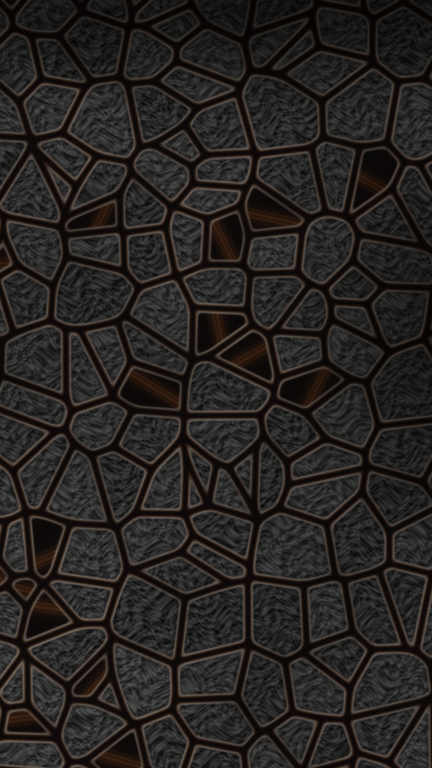
Give the GLSL for this texture, as a Shadertoy shader.

```glsl
// Dark cracked leather plates with worn tan rims and rust-brown slivers between them.

const float PLATES_ACROSS = 7.0;     // grid cells over the canvas width
const float SPLIT_CHANCE = 0.42;     // grid cells holding a second plate
const float SPLIT_OFFSET = 0.44;     // distance of the second seed
const float SLIVER_CHANCE = 0.42;    // second plates that become rusty slivers
const float CORNER_ROUND = 0.07;
const float GAP_HALF = 0.036;        // half width of a crack, in plate units
const float RIM_POS = 0.068;
const float RIM_WIDTH = 0.021;
const float GRAIN_SCALE = 44.0;      // leather wrinkles over the canvas width
const float GRAIN_DEPTH = 0.20;
const vec2 LIGHT_DIR = vec2(-0.6, 0.8);

const vec3 GAP_COLOR = vec3(0.045, 0.033, 0.030);
const vec3 FACE_COLOR = vec3(0.178, 0.176, 0.175);
const vec3 RIM_COLOR = vec3(0.50, 0.46, 0.42);
const vec3 RUST_COLOR = vec3(0.25, 0.135, 0.070);

vec2 hash2(vec2 p) {
    vec3 q = fract(p.xyx * vec3(0.1031, 0.1030, 0.0973));
    q += dot(q, q.yzx + 33.33);
    return fract((q.xx + q.yz) * q.zy);
}

float smoothMin(float a, float b, float k) {
    float h = max(k - abs(a - b), 0.0) / k;
    return min(a, b) - h * h * k * 0.25;
}

// Plate centre; the optional second one of a grid cell lies beside the first.
vec2 plateSeed(vec2 cell, int k) {
    vec2 seed = cell + 0.08 + 0.84 * hash2(cell + 7.0);
    if (k == 0) return seed;
    vec2 r = hash2(cell + 91.0);
    if (r.x > SPLIT_CHANCE) return vec2(1000.0);
    float angle = 6.2832 * r.y;
    return seed + SPLIT_OFFSET * vec2(cos(angle), sin(angle));
}

// Returns the rounded border distance; also gives centre, identity and border normal.
float plates(vec2 p, out vec2 centre, out vec3 id, out vec2 normal) {
    vec2 home = floor(p);
    float best = 1000.0;
    for (int y = -2; y <= 2; y++)
    for (int x = -2; x <= 2; x++)
    for (int k = 0; k < 2; k++) {
        vec2 cell = home + vec2(x, y);
        vec2 seed = plateSeed(cell, k);
        float dist = length(seed - p);
        if (dist < best) { best = dist; centre = seed; id = vec3(cell, k); }
    }
    float border = 10.0, nearest = 10.0;
    normal = vec2(0.0, 1.0);
    for (int y = -2; y <= 2; y++)
    for (int x = -2; x <= 2; x++)
    for (int k = 0; k < 2; k++) {
        vec2 seed = plateSeed(id.xy + vec2(x, y), k);
        vec2 across = seed - centre;
        if (dot(across, across) < 0.00001) continue;
        vec2 dir = normalize(across);
        float dist = dot(0.5 * (seed + centre) - p, dir);
        if (dist < nearest) { nearest = dist; normal = dir; }
        border = smoothMin(border, dist, CORNER_ROUND);
    }
    return border;
}

float cellular(vec2 p) {
    vec2 home = floor(p);
    float best = 4.0;
    for (int y = -1; y <= 1; y++)
    for (int x = -1; x <= 1; x++) {
        vec2 cell = home + vec2(x, y);
        vec2 d = cell + hash2(cell) - p;
        best = min(best, dot(d, d));
    }
    return sqrt(best);
}

// Light on the wrinkles: slope of two warped cellular layers.
float grain(vec2 p) {
    vec2 q = p * GRAIN_SCALE;
    q += 0.5 * sin(q.yx * 1.3 + 2.0 * sin(q * 0.37));
    vec2 fine = mat2(0.8, 0.6, -0.6, 0.8) * q * 2.1;
    vec2 shift = 0.32 * LIGHT_DIR;
    return cellular(q) - cellular(q + shift)
         + 0.8 * (cellular(fine) - cellular(fine + shift));
}

// Broad lighting: dim top edge and a shadow on the right side.
float lighting(vec2 p, float top) {
    float light = 1.0 - 0.55 * smoothstep(top - 0.32, top, p.y);
    light *= 1.0 - 0.48 * exp(-dot((p - vec2(1.0, 0.56 * top)) * vec2(3.2, 2.4),
                                   (p - vec2(1.0, 0.56 * top)) * vec2(3.2, 2.4)));
    return light * (1.0 + 0.10 * sin(p.x * 5.0 + 1.0) * sin(p.y * 4.0 + 0.6));
}

void mainImage(out vec4 fragColor, in vec2 fragCoord) {
    vec2 p = fragCoord / iResolution.x;
    float light = lighting(p, iResolution.y / iResolution.x);
    vec2 centre, normal;
    vec3 id;
    vec2 plateP = p * PLATES_ACROSS;
    float border = plates(plateP, centre, id, normal);
    vec2 rnd = hash2(id.xy + id.z * 37.0 + 3.0);

    // Leather face
    vec3 face = FACE_COLOR * (0.86 + 0.28 * rnd.y) + GRAIN_DEPTH * grain(p);
    face *= mix(0.72, 1.0, smoothstep(RIM_POS, RIM_POS + 0.09, border));

    // Sliver: smooth dark slope with a rusty streak
    if (id.z > 0.5 && rnd.x < SLIVER_CHANCE) {
        float angle = 6.2832 * rnd.y;
        float t = dot(plateP - centre, vec2(cos(angle), sin(angle)));
        float streak = exp(-t * t / 0.012) * (0.8 + 0.2 * sin(t * 90.0));
        face = mix(GAP_COLOR, RUST_COLOR, 0.9 * streak);
    }

    // Crack, rust skirt and worn rim
    float wear = 0.5 + 0.5 * sin(plateP.x * 2.3 + 2.0 * sin(plateP.y * 1.7));
    float lit = 0.36 + 0.22 * wear + 0.26 * abs(dot(normal, LIGHT_DIR));
    float rim = exp(-pow((border - RIM_POS) / RIM_WIDTH, 2.0));
    float skirt = exp(-pow((border - GAP_HALF - 0.012) / 0.022, 2.0));
    vec3 color = mix(GAP_COLOR, face, smoothstep(GAP_HALF, RIM_POS + 0.01, border));
    color = mix(color, RUST_COLOR, 0.50 * skirt * (0.5 + 0.5 * wear));
    color = mix(color, RIM_COLOR, rim * lit * 0.85);
    fragColor = vec4(clamp(color * light, 0.0, 1.0), 1.0);
}
```
